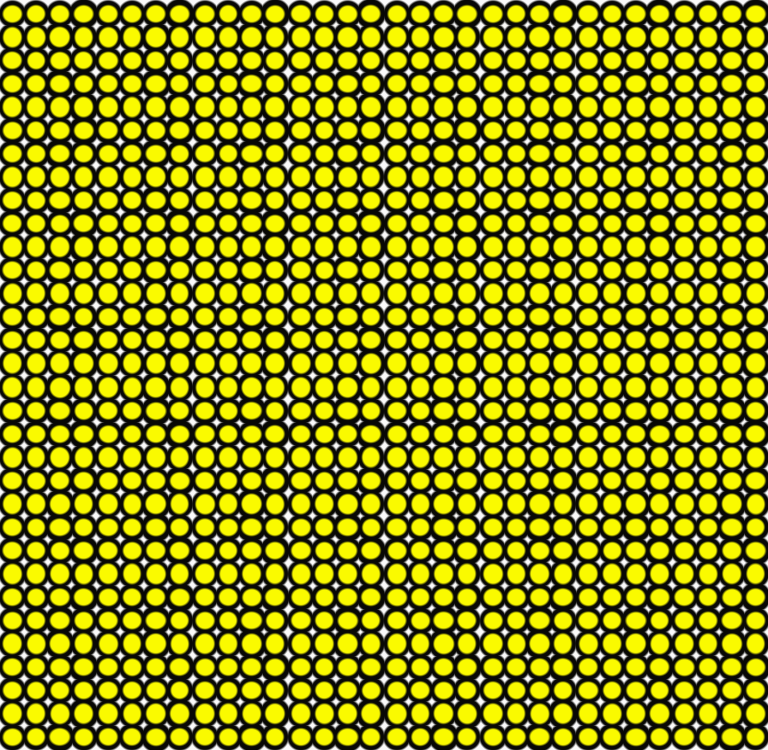
This pattern is drawn by a Shadertoy shader. Its source:

```glsl
// A 32 by 32 sheet of yellow discs with thick black rims that overlap, leaving
// small white gaps. Columns sit in groups of four, rows mirror about the middle,
// and each disc is an ellipse whose radii follow its row and column.

// Canvas size in design units; all lengths below use them.
const vec2 CANVAS = vec2(512.0, 500.0);

// Layered sines give each disc a small, repeatable irregularity in -1..1.
float wobble(vec2 cell) {
    return 0.6 * sin(dot(cell, vec2(2.7, 4.1))) + 0.4 * sin(dot(cell, vec2(5.3, 1.9)) + 1.0);
}

// Lean of the gap above a row: 1 falls to the right, -1 rises, 0 is even.
float gapLean(float row) {
    float n = mod(abs(row - 16.0), 5.0);
    return n < 0.5 ? 1.0 : (abs(n - 2.0) < 0.5 ? -1.0 : 0.0);
}

// Discs beside a leaning gap swell to pinch it into a slit.
float swelling(float column, float row) {
    float above = gapLean(row), below = gapLean(row + 1.0);
    if (column > 2.5) return max(max(-above, below), 0.0);
    if (column > 1.5) return max(max(above, -below), 0.0);
    return 0.0;
}

// Tall rows recur every 2.8 rows, mirrored about the middle.
float isTall(float row) {
    return step(mod(min(row, 31.0 - row) - 0.78, 2.8), 1.0);
}

vec2 discCentre(vec2 cell) {
    float group = floor(cell.x / 4.0);
    float pitch = abs(group - 3.5) < 2.0 ? 15.55 : 15.85;
    float x = 32.0 + 64.0 * group + pitch * (mod(cell.x, 4.0) - 1.5);
    float fromMiddle = cell.y - 15.5;
    float y = 250.3 + 15.53 * fromMiddle + 0.3 * sign(fromMiddle);
    return vec2(x, y) + 0.15 * wobble(cell.yx);
}

// Approximate signed distance to an ellipse.
float ellipse(vec2 p, vec2 radii) {
    return (length(p / radii) - 1.0) * min(radii.x, radii.y);
}

void mainImage(out vec4 fragColor, in vec2 fragCoord) {
    vec2 p = fragCoord / iResolution.xy * CANVAS;
    p.y = CANVAS.y - p.y; // rows count down from the top
    vec2 home = floor(p * 32.0 / CANVAS);

    // Nearest rim and fill among the neighbouring discs
    float rim = 100.0, fill = 100.0;
    for (int j = -1; j <= 1; j++) {
        for (int i = -1; i <= 1; i++) {
            vec2 cell = home + vec2(i, j);
            if (any(lessThan(cell, vec2(0.0))) || any(greaterThan(cell, vec2(31.0)))) continue;
            float column = mod(cell.x, 4.0);
            float swell = swelling(column, cell.y);
            float tall = isTall(cell.y);
            vec2 offset = p - discCentre(cell);
            vec2 fillRadii = vec2(6.1 + 0.15 * cos(3.14159 * column) + 0.2 * wobble(cell),
                                  mix(5.7, 6.7, tall));
            fillRadii.x += 0.4 * swell;
            vec2 rimRadii = vec2(9.15, mix(9.05, 9.4, tall)) + 0.9 * swell;
            fill = min(fill, ellipse(offset, fillRadii));
            rim = min(rim, ellipse(offset, rimRadii));
        }
    }

    // Soft edges, never narrower than a pixel
    float soft = max(0.95, 0.75 * CANVAS.y / iResolution.y);
    vec3 color = mix(vec3(0.03, 0.03, 0.02), vec3(0.98), smoothstep(-soft, soft, rim));
    color = mix(vec3(0.98, 0.98, 0.0), color, smoothstep(-soft, soft, fill));
    fragColor = vec4(color, 1.0);
}
```
